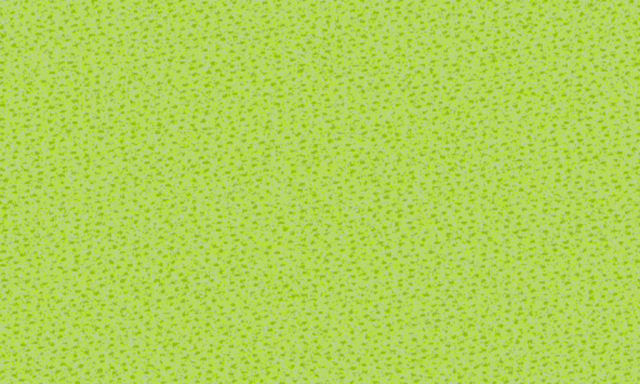
Give the GLSL for this texture, as a WebGL 1 fragment shader.

```glsl
precision highp float;
// Lime green woven grain: a fine mosaic of pale, lime and leaf-green cells.
// Small leaf-green clumps sit in staggered, rising rows; lime stitches are
// spread evenly by a noisy lattice phase, and a soft filter blends cells.

uniform vec2 u_resolution;

float hash(vec2 p) {
  vec3 q = fract(vec3(p.xyx) * vec3(0.1031, 0.1030, 0.0973));
  q += dot(q, q.yzx + 33.33);
  return fract((q.x + q.y) * q.z);
}

// Coverage of the small, ragged clump in one tile of a staggered row
float clump(vec2 cell) {
  vec2 pitch = vec2(9.6, 5.6);
  vec2 sheared = vec2(cell.x, cell.y - 0.23 * cell.x);
  float row = floor(sheared.y / pitch.y);
  sheared.x += row * 3.7 + 2.0 * sin(row * 2.4);
  vec2 tile = vec2(floor(sheared.x / pitch.x), row);
  vec2 jitter = vec2(hash(tile + 11.3), hash(tile + 47.9)) - 0.5;
  vec2 offset = sheared - (tile + 0.5 + 0.3 * jitter) * pitch;
  offset.y += 0.1 * offset.x;
  float size = mix(0.7, 1.1, hash(tile + 83.1));
  float ragged = 0.7 * (hash(cell + 5.7) - 0.5);
  return step(length(offset / vec2(2.0, 1.1)) + ragged, size);
}

vec3 mosaic(vec2 p) {
  vec2 cell = floor(p);
  vec3 pale = vec3(0.73, 0.825, 0.56);
  vec3 lime = vec3(0.71, 0.89, 0.04);
  vec3 leaf = vec3(0.56, 0.74, 0.04);
  vec3 shade = vec3(0.65, 0.765, 0.40);

  // An even lattice phase with noise keeps the lime from gathering in patches
  float phase = dot(cell, vec2(0.7549, 0.5698));
  float grain = fract(phase + 0.42 * hash(cell + 19.0));
  float limeShare = 0.32 + 0.10 * sin(cell.y * 2.1);

  vec3 color = mix(pale, lime, step(grain, limeShare));
  color = mix(color, shade, step(0.95, grain));
  color = mix(color, leaf, step(hash(cell + 307.0), 0.045));
  return mix(color, leaf, clump(cell));
}

void main() {
  // Average 6 by 6 samples over a square of one and a half cells
  float cells = 512.0;
  vec2 center = gl_FragCoord.xy / u_resolution.x * cells + 64.0;
  float width = max(1.5, cells / u_resolution.x);
  vec3 sum = vec3(0.0);
  for (int j = 0; j < 6; j++) {
    for (int i = 0; i < 6; i++) {
      vec2 sub = (vec2(float(i), float(j)) + 0.5) / 6.0 - 0.5;
      sum += mosaic(center + sub * width);
    }
  }
  gl_FragColor = vec4(sum / 36.0, 1.0);
}
```
